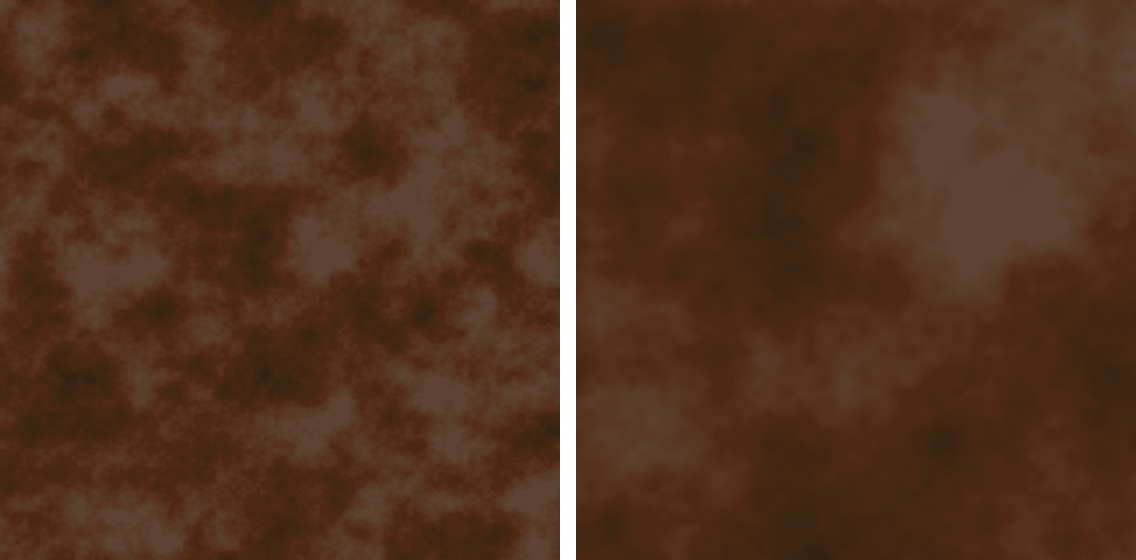
Left, the full canvas; right, a detail of the centre.
Write a Shadertoy shader that draws this texture.

```glsl
// Rusty brown mottled surface: soft greyish patches and dark stains from layered value noise.

const vec3 STAIN_COLOR = vec3(0.200, 0.135, 0.064);
const vec3 RUST_COLOR  = vec3(0.320, 0.166, 0.086);
const vec3 DUST_COLOR  = vec3(0.364, 0.268, 0.202);

const float BASE_CELLS = 10.0;                 // coarsest noise cells across the canvas height
const int   OCTAVES    = 5;
const float GAIN       = 0.64;                 // strength of each finer octave
const vec2  STAIN_RANGE = vec2(0.17, 0.49);    // noise levels from full stain to rust
const vec2  DUST_RANGE  = vec2(0.445, 0.69);   // noise levels from rust to full dust
const vec2  OCTAVE_SHIFT = vec2(17.3, 41.7);   // keeps the octave lattices apart

float hash(vec2 cell) {
    return fract(sin(dot(cell, vec2(127.1, 311.7))) * 43758.5453);
}

// Smoothly interpolated lattice noise in 0..1
float valueNoise(vec2 p) {
    vec2 cell = floor(p);
    vec2 f = fract(p);
    vec2 w = f * f * (3.0 - 2.0 * f);
    float bottom = mix(hash(cell), hash(cell + vec2(1.0, 0.0)), w.x);
    float top = mix(hash(cell + vec2(0.0, 1.0)), hash(cell + vec2(1.0, 1.0)), w.x);
    return mix(bottom, top, w.y);
}

// Normalised sum of octaves
float fbm(vec2 p) {
    float sum = 0.0;
    float total = 0.0;
    float amplitude = 1.0;
    for (int i = 0; i < OCTAVES; i++) {
        sum += amplitude * valueNoise(p);
        total += amplitude;
        amplitude *= GAIN;
        p = 2.0 * p + OCTAVE_SHIFT;
    }
    return sum / total;
}

// Linear position of a level inside a range, clamped to 0..1
float ramp(vec2 range, float level) {
    return clamp((level - range.x) / (range.y - range.x), 0.0, 1.0);
}

void mainImage(out vec4 fragColor, in vec2 fragCoord) {
    vec2 uv = fragCoord / iResolution.y;
    float level = fbm(uv * BASE_CELLS + OCTAVE_SHIFT);

    // Dark stains at low levels, dusty patches at high ones
    vec3 color = mix(STAIN_COLOR, RUST_COLOR, ramp(STAIN_RANGE, level));
    color = mix(color, DUST_COLOR, ramp(DUST_RANGE, level));

    fragColor = vec4(color, 1.0);
}
```
